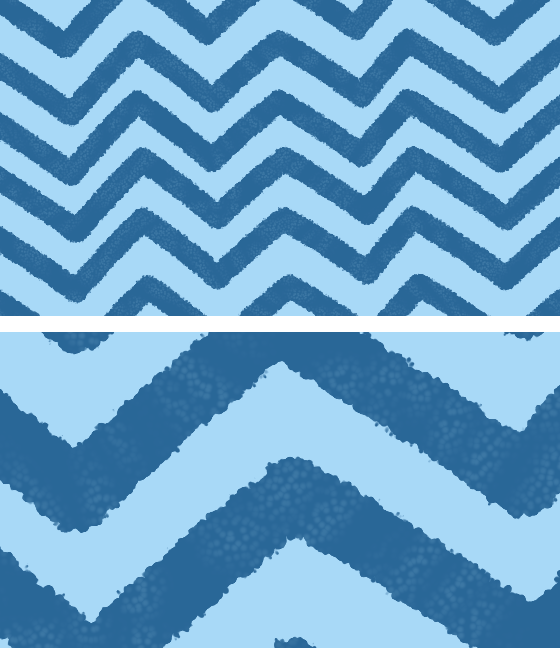
Top, the full canvas; bottom, a detail of the centre.
This pattern is drawn by a WebGL 1 fragment shader. Its source:

```glsl
precision highp float;
// Hand-painted zigzag bands: six rows of four uneven chevrons on pale blue.
// Each row is the distance to a chain of bowed strokes; cellular noise frays
// the edges and mottles the paint. Lengths are in canvas heights.
uniform vec2 u_resolution;

vec2 hash2(vec2 p) {
  vec2 h = vec2(dot(p, vec2(127.1, 311.7)), dot(p, vec2(269.5, 183.3)));
  return fract(sin(h) * 43758.5);
}

// Distance to the nearest scattered cell point, about 0 to 1.
float cellular(vec2 p) {
  vec2 cell = floor(p), f = fract(p);
  float nearest = 2.0;
  for (int y = -1; y <= 1; y++) {
    for (int x = -1; x <= 1; x++) {
      vec2 o = vec2(float(x), float(y));
      nearest = min(nearest, length(o + hash2(cell + o) - f));
    }
  }
  return nearest;
}

// Distance to a stroke from a to b that bows slightly upward.
float strokeDistance(vec2 p, vec2 a, vec2 b) {
  vec2 ab = b - a;
  float t = clamp(dot(p - a, ab) / dot(ab, ab), 0.0, 1.0);
  return length(p - a - ab * t - vec2(0.0, 0.02 * t * (1.0 - t)));
}

// Distance to one row: even spacing plus the drift of each valley and peak.
float zigzagDistance(vec2 p) {
  vec4 valleyDrift = vec4(0.0, -0.007, 0.012, -0.002);
  vec4 peakDrift = vec4(0.0, -0.005, -0.049, 0.035);
  vec4 valleyY = vec4(-0.359, -0.315, -0.300, -0.318);
  vec4 peakY = vec4(-0.132, -0.130, -0.127, -0.108);
  vec2 lastPeak = vec2(-0.12, -0.132);
  float d = 1.0;
  for (int i = 0; i < 4; i++) {
    float start = 0.454 * float(i);
    vec2 valley = vec2(start + 0.2245 + valleyDrift[i], valleyY[i]);
    vec2 peak = vec2(start + 0.433 + peakDrift[i], peakY[i]);
    d = min(d, strokeDistance(p, lastPeak, valley));
    d = min(d, strokeDistance(p, valley, peak));
    lastPeak = peak;
  }
  return d;
}

void main() {
  vec2 p = gl_FragCoord.xy / u_resolution.y;
  float pixel = 1.0 / u_resolution.y;

  // Rows shift right in pairs and spread away from the middle.
  float d = 1.0;
  for (int row = -1; row <= 4; row++) {
    float k = float(row), s = k - 1.5;
    float drop = 0.2824 + s * (0.1806 + 0.0027 * s * s);
    vec2 shift = vec2(0.0174 * floor(k * 0.5), 1.0 - drop);
    d = min(d, zigzagDistance(p - shift));
  }

  // Frayed edge: coarse tufts, fine spikes and a slow wobble.
  d += 0.008 * (cellular(p * 75.0) - 0.5);
  d += 0.005 * (cellular(p * 140.0 + 7.0) - 0.5);
  d += 0.0008 * sin(p.x * 41.0 + 3.0 * sin(p.y * 23.0));
  float paint = 1.0 - smoothstep(-0.8 * pixel, 0.8 * pixel, d - 0.0358);

  // Faint chalky mottling: fine specks gathered in soft clouds.
  float cloud = 1.0 - cellular(p * 11.0 + 2.0 * sin(p.yx * 9.0));
  float speck = 1.0 - cellular(p * 120.0 + 31.0);
  float chalk = smoothstep(0.35, 0.95, cloud) * smoothstep(0.35, 0.9, speck);
  vec3 dark = mix(vec3(0.162, 0.402, 0.593), vec3(0.26, 0.49, 0.66), 0.75 * chalk);

  gl_FragColor = vec4(mix(vec3(0.66, 0.85, 0.97), dark, paint), 1.0);
}
```
